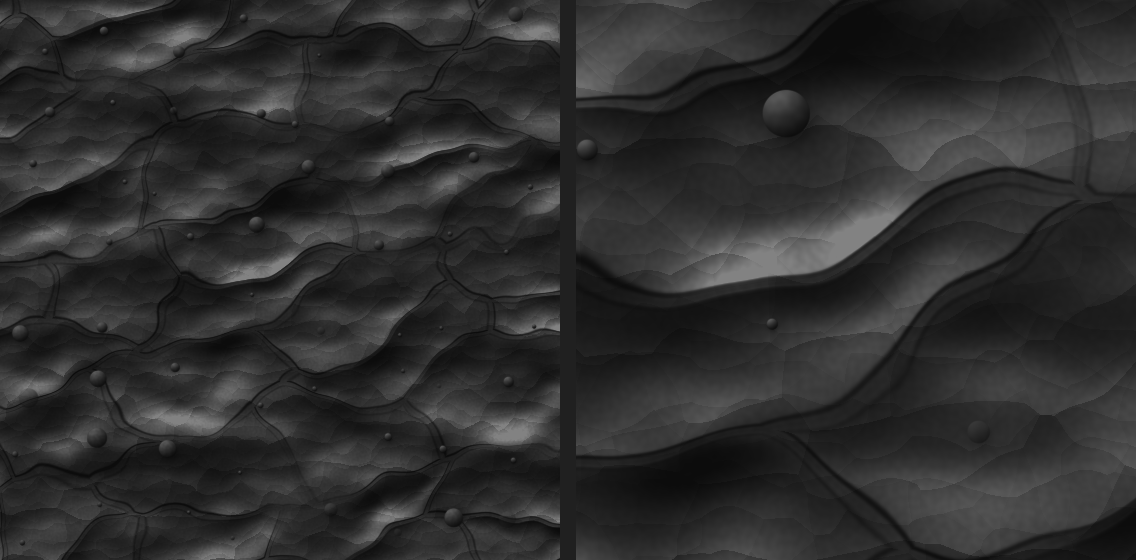
Left, the full canvas; right, a detail of the centre.
Write a Shadertoy shader that draws this texture.

```glsl
#define STONE_GREY 0.170
#define CELL_SCALE vec2(3.6, 7.4)
#define SHEAR 0.22
#define BOWL_SLOPE 1.75
#define BOWL_WIDTH 0.042
#define RIM_WIDTH 0.0048
#define CREASE_DARK 1.0
#define CHIP_SCALE vec2(17.0, 24.0)
#define CHIP_TONE 0.26
#define PEBBLE_GRID 8.0
#define PEBBLE_RADIUS 0.018
#define LIGHT_DIR vec2(-0.26, 0.966)

vec2 hash2(vec2 p) {
    vec3 q = fract(p.xyx * vec3(0.1031, 0.1030, 0.0973));
    q += dot(q, q.yzx + 33.33);
    return fract((q.xx + q.yz) * q.zy);
}

float cornerSlope(vec2 cell, vec2 offset) {
    float angle = 6.2832 * hash2(cell).x;
    return dot(vec2(cos(angle), sin(angle)), offset);
}

float gradientNoise(vec2 p) {
    vec2 i = floor(p), f = fract(p);
    vec2 u = f * f * f * (f * (f * 6.0 - 15.0) + 10.0);
    vec2 e = vec2(1.0, 0.0);
    return mix(mix(cornerSlope(i, f), cornerSlope(i + e, f - e), u.x),
               mix(cornerSlope(i + e.yx, f - e.yx), cornerSlope(i + 1.0, f - 1.0), u.x), u.y);
}

vec2 warp(vec2 p) {
    vec2 broad = vec2(gradientNoise(p * 5.0 + 3.7), gradientNoise(p * 5.0 + 41.3));
    vec2 fine = vec2(gradientNoise(p * 14.0 + 17.1), gradientNoise(p * 14.0 + 73.9));
    return p + 0.08 * broad + 0.025 * fine;
}

vec2 cellPoint(vec2 cell) {
    return cell + 0.1 + 0.8 * hash2(cell + 57.0);
}

vec2 nearestCell(vec2 q) {
    vec2 best = floor(q);
    float nearest = 1e3;
    for (int k = 0; k < 9; k++) {
        vec2 cell = floor(q) + vec2(k % 3, k / 3) - 1.0;
        vec2 d = cellPoint(cell) - q;
        if (dot(d, d) < nearest) { nearest = dot(d, d); best = cell; }
    }
    return best;
}

// Hollows walled by cell borders: x height, y border distance, z border facing
vec3 terrain(vec2 p) {
    vec2 w = warp(p);
    vec2 q = (w - vec2(0.0, SHEAR * w.x)) * CELL_SCALE + 20.0;
    vec2 home = nearestCell(q);
    vec2 center = cellPoint(home);
    float depth = 1.0, border = 1.0, facing = 0.0;
    for (int k = 0; k < 25; k++) {
        if (k == 12) continue;
        vec2 other = cellPoint(home + vec2(k % 5, k / 5) - 2.0);
        vec2 normal = normalize(other - center);
        float d = dot(0.5 * (center + other) - q, normal) / length(normal * CELL_SCALE);
        depth *= 1.0 - exp(-max(d - RIM_WIDTH, 0.0) / BOWL_WIDTH);
        if (d < border) { border = d; facing = normal.y; }
    }
    float strength = mix(0.55, 1.25, hash2(home + 9.0).x);
    strength *= 1.0 + 0.9 * gradientNoise(p * 4.0 + 8.0);
    float height = -BOWL_SLOPE * BOWL_WIDTH * strength * depth;
    height += 0.045 * gradientNoise(p * vec2(5.0, 7.0) + 30.0);
    height += 0.011 * gradientNoise(p * vec2(12.0, 17.0) + 60.0);
    return vec3(height, border, facing);
}

// Shallow scalloped facets
float chips(vec2 p, vec2 scale) {
    vec2 q = (p + 0.022 * vec2(gradientNoise(p * 18.0), gradientNoise(p * 18.0 + 50.0))) * scale;
    return dot(cellPoint(nearestCell(q)) - q, LIGHT_DIR);
}

// Scattered round pebbles with a soft contact shadow
float addPebble(float tone, vec2 p, float pixel) {
    vec2 cell = floor(p * PEBBLE_GRID);
    vec2 place = hash2(cell + 131.0), kind = hash2(cell + 211.0);
    float radius = PEBBLE_RADIUS * mix(0.17, 1.0, kind.x * kind.x);
    vec2 n = (p - (cell + 0.2 + 0.6 * place) / PEBBLE_GRID) / radius;
    float shown = step(0.12, kind.y) * mix(0.3, 1.0, smoothstep(0.12, 0.4, kind.y));
    vec2 s = n - vec2(0.18, -0.4);
    tone -= 0.6 * shown * exp(-1.3 * dot(s, s));
    float dome = sqrt(max(1.0 - dot(n, n), 0.0));
    float shade = 0.95 * dot(n, normalize(vec2(-0.5, 0.9))) + 0.55 * dome - 0.4;
    shade += 0.15 * gradientNoise(p * 180.0);
    float cover = smoothstep(pixel, -pixel, (length(n) - 1.0) * radius);
    return mix(tone, shade, cover * shown);
}

void mainImage(out vec4 fragColor, in vec2 fragCoord) {
    vec2 p = fragCoord / iResolution.y;
    float pixel = 1.0 / iResolution.y;

    // Relief lit from above
    vec2 stepToLight = 0.0015 * LIGHT_DIR;
    vec3 ground = terrain(p);
    float tone = (terrain(p - stepToLight).x - terrain(p + stepToLight).x) / 0.003;
    tone += CHIP_TONE * chips(p, CHIP_SCALE) + 0.5 * CHIP_TONE * chips(p + 3.0, 1.8 * CHIP_SCALE);

    // Dark crease along each rim, fading in places
    float offset = (ground.y - RIM_WIDTH) / 0.0018;
    float fade = smoothstep(-0.3, 0.15, gradientNoise(p * 4.0 + 8.0));
    float crease = exp(-offset * offset) * mix(0.35, 1.0, smoothstep(0.3, -0.6, ground.z));
    tone -= CREASE_DARK * crease * mix(0.25, 1.0, fade);
    tone -= 0.15 * smoothstep(RIM_WIDTH, 0.0, ground.y);

    // Fine grain, pebbles and final grey
    tone += 0.09 * gradientNoise(p * 220.0);
    tone = addPebble(tone, p, pixel);
    fragColor = vec4(vec3(STONE_GREY * exp(clamp(tone, -1.3, 1.1))), 1.0);
}
```
